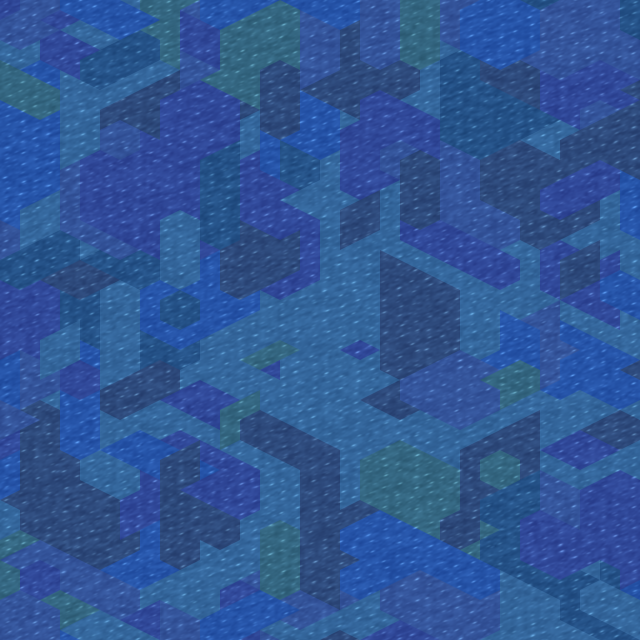
A Shadertoy shader for this pattern:

```glsl
// Blue camouflage of overlapping isometric hexagonal blocks under a fine slanted glitter.

const vec3 LAGOON = vec3(0.20, 0.395, 0.605);
const vec3 NAVY   = vec3(0.175, 0.285, 0.48);
const vec3 INDIGO = vec3(0.185, 0.28, 0.595);
const vec3 PERI   = vec3(0.20, 0.325, 0.60);
const vec3 ROYAL  = vec3(0.145, 0.325, 0.655);
const vec3 GREEN  = vec3(0.20, 0.395, 0.50);
const vec3 PETROL = vec3(0.14, 0.315, 0.525);
const float COLUMNS = 32.0;
const float SLANT = 0.33;

float hash(vec2 p) {
    return fract(sin(dot(p, vec2(127.1, 311.7))) * 43758.5453);
}

vec2 hash2(vec2 p) {
    return vec2(hash(p), hash(p + 57.3));
}

float valueNoise(vec2 p) {
    vec2 i = floor(p), f = fract(p);
    f = f * f * (3.0 - 2.0 * f);
    return mix(mix(hash(i), hash(i + vec2(1, 0)), f.x),
               mix(hash(i + vec2(0, 1)), hash(i + vec2(1, 1)), f.x), f.y);
}

// Weighted choice from the palette, pick in 0..1
vec3 palette(float pick) {
    if (pick < 0.19) return NAVY;
    if (pick < 0.39) return INDIGO;
    if (pick < 0.48) return GREEN;
    if (pick < 0.64) return PERI;
    if (pick < 0.75) return LAGOON;
    if (pick < 0.91) return ROYAL;
    return PETROL;
}

// Hexagon with its own half-width along each of the three lattice axes
float blockDistance(vec2 p, vec3 halfWidth) {
    vec3 d = abs(vec3(p, p.y - p.x)) - halfWidth;
    return max(d.x, max(d.y, d.z));
}

// Paints scattered blocks, one per cell, snapped to the lattice;
// cells of one group mostly share a colour, so their blocks merge
vec3 paintBlocks(vec3 color, vec2 p, float cell, vec2 radii, float density, float group, float seed) {
    vec2 home = floor(p / cell);
    for (int j = -1; j <= 1; j++) {
        for (int i = -1; i <= 1; i++) {
            vec2 id = home + vec2(i, j);
            vec2 key = id + seed;
            vec2 center = floor((id + hash2(key)) * cell);
            vec3 spread = vec3(hash(key + 3.1), hash(key + 7.7), hash(key + 11.9));
            vec3 halfWidth = floor(mix(vec3(radii.x), vec3(radii.y + 0.99), spread));
            if (hash(key + 23.5) < density && blockDistance(p - center, halfWidth) < 0.0) {
                vec2 owner = hash(key + 31.3) < 0.65 ? floor(id / group) : id + 9.0;
                float pick = dot(owner, vec2(0.755, 0.57)) + 0.037 * seed;
                color = palette(fract(pick));
            }
        }
    }
    return color;
}

vec3 camouflage(vec2 uv) {
    // Vertical columns crossed by edges of slope one half
    vec2 p = uv * COLUMNS;
    p.y += 0.5 * p.x;
    vec3 color = LAGOON;
    color = paintBlocks(color, p, 6.0, vec2(2.0, 5.0), 1.0, 1.0, 13.0);
    color = paintBlocks(color, p, 4.0, vec2(1.0, 3.0), 0.85, 2.0, 41.0);
    color = paintBlocks(color, p, 3.0, vec2(1.0, 2.0), 0.45, 3.0, 76.0);
    return color;
}

// Short bright dashes in rows that rise to the right
float glitter(vec2 uv, vec2 count, vec2 radius, float seed) {
    vec2 q = vec2(uv.x, uv.y - SLANT * uv.x) * count;
    vec2 id = floor(q) + seed;
    vec2 offset = fract(q) - 0.5 - 0.4 * (hash2(id) - 0.5);
    offset /= radius;
    return exp(-dot(offset, offset)) * mix(0.2, 1.0, hash(id + 19.0));
}

// Faint woven ripples along the same slant
float ripple(vec2 uv, vec2 count) {
    return valueNoise(vec2(uv.x, uv.y - SLANT * uv.x) * count) - 0.5;
}

void mainImage(out vec4 fragColor, in vec2 fragCoord) {
    float size = min(iResolution.x, iResolution.y);

    // Four samples per pixel smooth the block edges
    vec3 color = vec3(0.0);
    for (int k = 0; k < 4; k++) {
        vec2 shift = vec2(k % 2, k / 2) * 0.5 - 0.25;
        color += 0.25 * camouflage((fragCoord + shift) / size);
    }

    // Weave, faint flecks and bright dashes
    vec2 uv = fragCoord / size;
    float weave = ripple(uv, vec2(85.0, 210.0)) + 0.7 * ripple(uv + 0.4, vec2(190.0, 300.0));
    color += weave * vec3(0.045, 0.065, 0.075);
    color += glitter(uv, vec2(62.0, 88.0), vec2(0.22, 0.14), 71.0) * vec3(0.06, 0.08, 0.09);
    color += glitter(uv, vec2(44.0, 62.0), vec2(0.15, 0.095), 5.0) * vec3(0.18, 0.24, 0.24);
    fragColor = vec4(color, 1.0);
}
```
